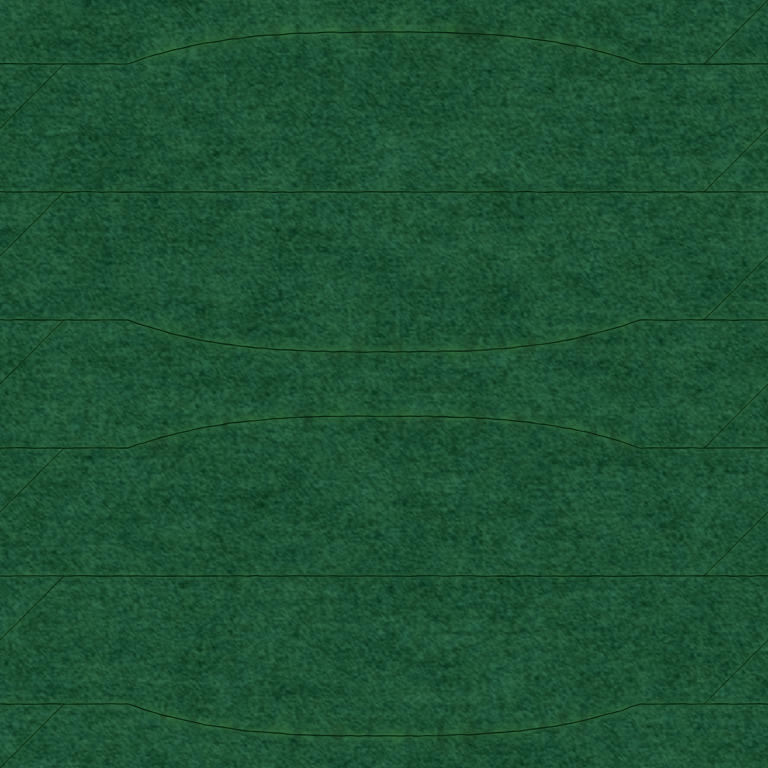
A three.js fragment shader for this texture:

```glsl
// Green twill cloth with six stitched seams: bowed down, straight, bowed up, twice over.
// Each panel also has a 45 degree seam that wraps around the left and right edges.
// Seams are distance fields with a dark fold and worn edges; layered noise makes the weave.
#define ROWS 6.0
#define BOW_HEIGHT 0.0415
#define BOW_HALF_WIDTH 0.3333
#define FOLD_WIDTH 0.0009
#define EDGE_SOFTNESS 0.0009
#define WEAR_WIDTH 0.0048
#define PUCKERS 13.5
#define WEAVE_SCALE 370.0
#define CLOTH_COLOR vec3(0.115, 0.322, 0.208)
#define WEAVE_RANGE vec3(0.062, 0.084, 0.070)
#define WORN_COLOR vec3(0.215, 0.455, 0.240)
#define FOLD_COLOR vec3(0.020, 0.125, 0.060)

varying vec2 vUv;

float hash(vec2 p) {
  vec3 q = fract(vec3(p.xyx) * 0.1031);
  q += dot(q, q.yzx + 33.33);
  return fract((q.x + q.y) * q.z);
}

float noise(vec2 p) {
  vec2 cell = floor(p);
  vec2 f = fract(p);
  f = f * f * (3.0 - 2.0 * f);
  float low = mix(hash(cell), hash(cell + vec2(1.0, 0.0)), f.x);
  float high = mix(hash(cell + vec2(0.0, 1.0)), hash(cell + vec2(1.0, 1.0)), f.x);
  return mix(low, high, f.y);
}

float fbm(vec2 p) {
  float sum = 0.0;
  float amplitude = 0.5;
  for (int i = 0; i < 4; i++) {
    sum += amplitude * noise(p);
    p = p * 2.03 + 17.1;
    amplitude *= 0.5;
  }
  return sum / 0.9375;
}

// Small soft dark spots, at most one per cell.
float flecks(vec2 p) {
  vec2 cell = floor(p);
  vec2 center = 0.3 + 0.4 * vec2(hash(cell + 5.3), hash(cell + 41.7));
  float present = step(0.78, hash(cell + 83.1));
  return present * (1.0 - smoothstep(0.05, 0.3, length(fract(p) - center)));
}

// Weave brightness around zero: weft, diagonal twill, broad mottling and rows.
float weave(vec2 p) {
  float weft = noise(p * WEAVE_SCALE * vec2(0.6, 1.0)) - 0.5;
  vec2 diagonal = vec2(p.x + p.y, p.x - p.y) * WEAVE_SCALE;
  float twill = noise(diagonal * vec2(0.85, 0.4) + 91.0) - 0.5;
  float mottle = fbm(p * vec2(24.0, 32.0)) - 0.5;
  float rows = noise(p * vec2(14.0, 210.0) + 7.0) - 0.5;
  return 1.1 * weft + 1.1 * twill + 0.9 * mottle + 0.4 * rows - 0.5 * flecks(p * 48.0);
}

// Signed height above the nearest horizontal seam; bowed is 1 on its curved part.
float seamHeight(vec2 p, out float bowed) {
  float row = floor(p.y * ROWS);
  float direction = mod(row, 3.0) - 1.0;
  float u = min(abs(p.x - 0.5) / BOW_HALF_WIDTH, 1.0);
  float bow = 1.0 - pow(u, 2.9);
  bowed = abs(direction) * smoothstep(0.0, 0.3, bow);
  return p.y - (row + 0.5) / ROWS - direction * BOW_HEIGHT * bow;
}

// Signed distance to the diagonal seam crossing the wrapped side edge.
float diagonalDistance(vec2 p) {
  float x = fract(p.x + 0.5) - 0.5;
  float y = (fract(p.y * ROWS + 0.5) - 0.5) / ROWS;
  return (y - x) * 0.70711;
}

float foldMask(float d) {
  return 1.0 - smoothstep(FOLD_WIDTH - EDGE_SOFTNESS, FOLD_WIDTH + EDGE_SOFTNESS, abs(d));
}

void main() {
  vec2 p = vUv;
  vec3 color = CLOTH_COLOR + WEAVE_RANGE * weave(p);
  float tint = fbm(p * 70.0 + 29.0) - 0.5;
  color += tint * vec3(-0.02, 0.0, 0.035);

  // Seam distances with a slight thread wobble
  float bowed;
  float wobble = (noise(p * 90.0) - 0.5) * 0.0012;
  float height = seamHeight(p, bowed) + wobble;
  float slant = diagonalDistance(p) + wobble;

  // Worn edges, wider above the fold and gathered into regular puckers
  float gather = pow(0.5 + 0.5 * cos(6.28318 * p.x * PUCKERS), 6.0) * bowed;
  float patchy = smoothstep(0.2, 0.8, noise(p * vec2(85.0, 50.0) + 13.0));
  float reach = WEAR_WIDTH * (0.5 + 0.5 * bowed + 0.8 * gather) * (height > 0.0 ? 1.0 : 0.65);
  float wear = exp(-abs(height) / reach) * (0.35 + 0.4 * patchy + 0.15 * bowed);
  float slantWear = exp(-abs(slant) / (WEAR_WIDTH * 0.45)) * (0.3 + 0.3 * patchy);
  color = mix(color, WORN_COLOR, max(wear, slantWear));

  // Shadowed creases beside the puckers
  float crease = smoothstep(0.55, 0.85, noise(p * vec2(75.0, 45.0) + 53.0));
  color *= 1.0 - 0.22 * crease * bowed * exp(-abs(height) / 0.010);

  // Dark folds, uneven along their length
  float depth = 0.75 + 0.25 * noise(p * 120.0 + 3.0);
  color = mix(color, FOLD_COLOR, foldMask(height) * depth);
  color = mix(color, FOLD_COLOR, foldMask(slant) * depth * 0.7);
  gl_FragColor = vec4(color, 1.0);
}
```
